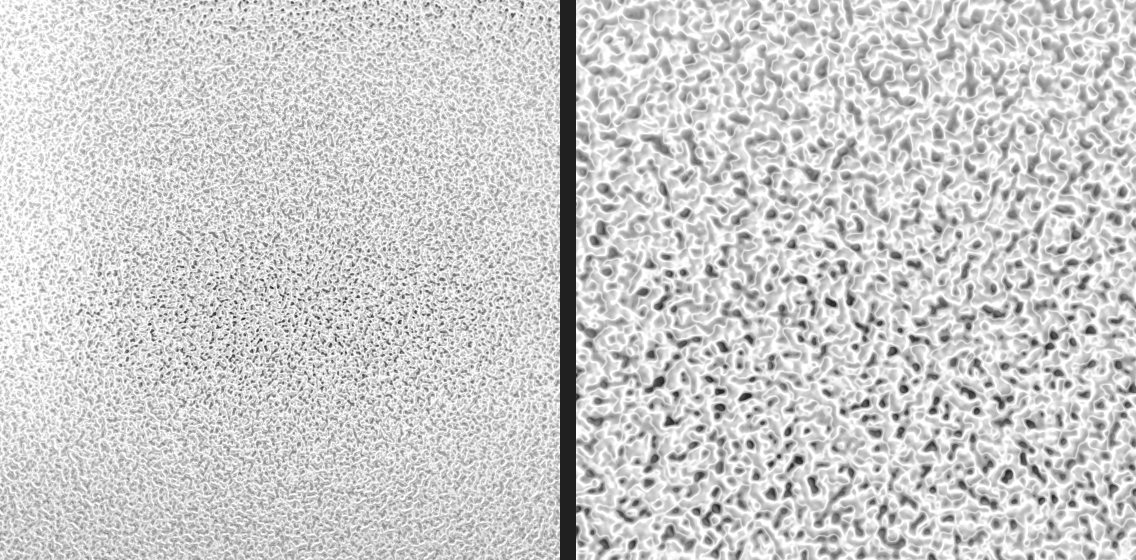
Left: the whole. Right: its middle third, enlarged.
A Shadertoy shader for this texture:

```glsl
// Embossed silver foil: a fine relief of cellular dimples and gradient noise,
// lit radially from the middle, with grey pits, bright rims and dark specks.
// Broad soft gradients add the glare on the left and the duller bands.

const float GRAIN_FREQ   = 150.0;  // relief cells across the canvas
const float GRAIN_SPREAD = 0.16;   // how much coarser grains get outward
const float GRAIN_REACH  = 0.30;   // stretch of outer grains around the middle
const float DIMPLE_SCALE = 0.76;   // dimple frequency against the grain
const float DIMPLE_DEPTH = 0.65;
const float DIMPLE_LEVEL = 0.43;   // mean distance to a dimple centre
const float NOISE_HEIGHT = 0.36;
const float SLOPE_STEP   = 0.3;    // distance for the slope estimate, in cells
const float SLOPE_GAIN   = 0.155;
const float PIT_DEPTH    = 0.20;
const float RIM_GAIN     = 0.155;
const float RIM_WIDTH    = 0.16;
const float SPECK_DEPTH  = 0.50;
const float GLINT_GAIN   = 0.15;
const float SILVER_LEVEL = 0.848;
const vec2  FOIL_CENTRE  = vec2(0.54, 0.50);
const vec3  SILVER_TINT  = vec3(1.0);
const int   SAMPLES      = 2;      // supersampling per axis

// Unit gradient for a lattice point, from an integer hash
vec2 latticeGradient(vec2 cell) {
    uvec2 q = uvec2(ivec2(cell) + 4096);
    uint h = q.x * 1597334673u ^ q.y * 3812015801u;
    h = (h ^ (h >> 15)) * 2246822519u;
    h = (h ^ (h >> 13)) * 3266489917u;
    h ^= h >> 16;
    float angle = float(h & 65535u) * (6.2831853 / 65536.0);
    return vec2(cos(angle), sin(angle));
}

float gradientNoise(vec2 p) {
    vec2 i = floor(p), f = p - i;
    vec2 w = f * f * f * (f * (f * 6.0 - 15.0) + 10.0);
    vec2 e = vec2(1.0, 0.0);
    float a = dot(latticeGradient(i), f);
    float b = dot(latticeGradient(i + e.xy), f - e.xy);
    float c = dot(latticeGradient(i + e.yx), f - e.yx);
    float d = dot(latticeGradient(i + e.xx), f - e.xx);
    return mix(mix(a, b, w.x), mix(c, d, w.x), w.y);
}

// Two rotated octaves hide the lattice
float pebble(vec2 p) {
    const mat2 turn = mat2(0.8, 0.6, -0.6, 0.8);
    return 0.8 * gradientNoise(turn * p) + 0.42 * gradientNoise(p * 1.5 + 37.3);
}

// Distance to the nearest jittered dimple centre
float dimple(vec2 p) {
    const mat2 turn = mat2(0.92, -0.39, 0.39, 0.92);
    p = turn * p * DIMPLE_SCALE;
    vec2 cell = floor(p);
    float nearest = 4.0;
    for (int y = -1; y <= 1; y++) {
        for (int x = -1; x <= 1; x++) {
            vec2 c = cell + vec2(x, y);
            vec2 toCentre = c + 0.5 + 0.38 * latticeGradient(c + 731.0) - p;
            nearest = min(nearest, dot(toCentre, toCentre));
        }
    }
    return sqrt(nearest);
}

// Dimples roughened by pebbles drawn out along a direction
float relief(vec2 p, vec2 stretch) {
    return NOISE_HEIGHT * (pebble(p + stretch) + pebble(p - stretch))
         + DIMPLE_DEPTH * (dimple(p) - DIMPLE_LEVEL);
}

float bump(float x, float centre, float width) {
    float t = (x - centre) / width;
    return exp(-t * t);
}

// Broad brightness of the sheet
float sheetLight(vec2 uv) {
    float glare = bump(uv.x, 0.0, 0.17) * smoothstep(0.08, 0.45, uv.y);
    float shade = bump(uv.x, 0.52, 0.36) * bump(uv.y, 0.42, 0.2);
    float foot  = smoothstep(0.32, 0.0, uv.y);
    float cloud = gradientNoise(uv * 5.0 + 11.7);
    return SILVER_LEVEL + 0.10 * glare - 0.02 * shade - 0.065 * foot + 0.01 * cloud;
}

// Where the pits turn dark: a band below the middle and the top edge
float speckAmount(vec2 uv) {
    float band = bump(uv.x, 0.52, 0.46) * bump(uv.y, 0.42, 0.15);
    float top  = smoothstep(0.86, 1.0, uv.y) * smoothstep(0.05, 0.45, uv.x);
    float patches = 1.0 + 0.8 * gradientNoise(uv * 24.0);
    return (0.12 + 0.68 * band + 0.6 * top) * patches;
}

float foil(vec2 uv) {
    vec2 away = uv - FOIL_CENTRE;
    float radius = length(away);
    vec2 lightDir = normalize(away + vec2(-0.03, 0.05) * bump(radius, 0.0, 0.2) + 1e-5);
    vec2 around = vec2(-lightDir.y, lightDir.x);
    vec2 stretch = around * GRAIN_REACH * smoothstep(0.15, 0.55, radius);

    // Height and slope toward the light
    vec2 p = away * GRAIN_FREQ * (1.0 - GRAIN_SPREAD * radius * radius);
    float height = relief(p, stretch);
    float slope = (relief(p + lightDir * SLOPE_STEP, stretch) - height) / SLOPE_STEP;

    // Surface parts
    float pit   = smoothstep(0.0, 0.22, -height);
    float rim   = 1.0 - smoothstep(0.0, RIM_WIDTH, abs(height - 0.04));
    float speck = smoothstep(0.18, 0.34, -height) * speckAmount(uv);
    float glint = smoothstep(0.5, 1.0, slope) * smoothstep(0.35, 0.05, uv.y);
    float inner = mix(1.0, 0.75, smoothstep(0.2, 0.55, radius));

    float tone = sheetLight(uv) + SLOPE_GAIN * slope + GLINT_GAIN * glint
               + inner * (RIM_GAIN * rim - PIT_DEPTH * pit) - SPECK_DEPTH * speck;
    return clamp(tone, 0.15, 1.0);
}

void mainImage(out vec4 fragColor, in vec2 fragCoord) {
    float sum = 0.0;
    for (int k = 0; k < SAMPLES * SAMPLES; k++) {
        vec2 offset = (vec2(k % SAMPLES, k / SAMPLES) + 0.5) / float(SAMPLES) - 0.5;
        sum += foil((fragCoord + offset) / iResolution.xy);
    }
    fragColor = vec4(SILVER_TINT * sum / float(SAMPLES * SAMPLES), 1.0);
}
```
